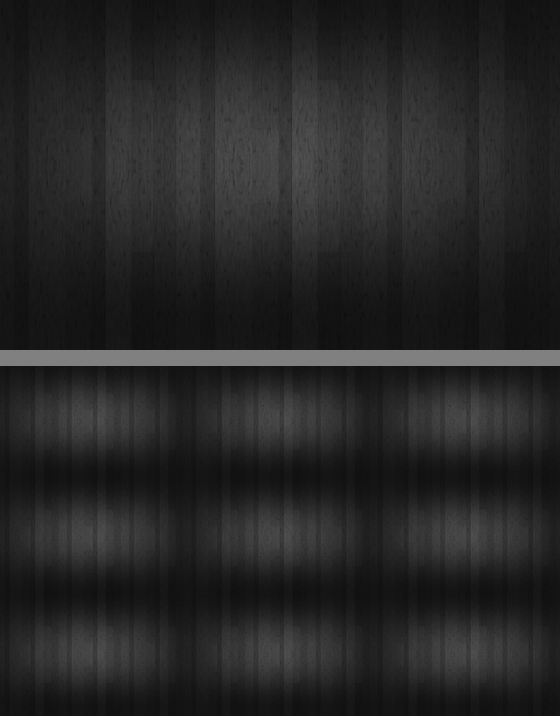
Top: one tile. Bottom: repeated 3 by 3.
Reproduce this texture procedurally as a Shadertoy shader.

```glsl
#define REPEATS 3.0
#define PHASE 0.561
#define MIRROR_Y 0.525
#define LIGHT_Y 0.555
#define SHADE 0.080
#define GLOW 0.272
#define SEAM_WIDTH 0.005
#define SEAM_DEPTH 0.08
#define FIBRE 0.13
#define PORES 0.16
#define FIGURE 0.05
#define KNOT 0.15

const float TAU = 6.2831853;
const int PLANKS = 8;

// Per plank: left edge, outer tone, inner tone, joint distance from the mirror line
const vec4 planks[PLANKS] = vec4[PLANKS](
    vec4(0.000, 0.99, 1.02, 0.150),
    vec4(0.136, 0.87, 0.87, 1.000),
    vec4(0.211, 1.05, 1.05, 1.000),
    vec4(0.412, 0.95, 1.01, 0.104),
    vec4(0.553, 0.87, 0.87, 1.000),
    vec4(0.623, 1.09, 1.09, 1.000),
    vec4(0.763, 0.86, 0.97, 0.246),
    vec4(0.882, 0.91, 0.91, 1.000));

vec2 gradientAt(vec2 cell) {
    float angle = TAU * fract(sin(dot(cell, vec2(127.1, 311.7))) * 4375.85);
    return vec2(cos(angle), sin(angle));
}

float gradientNoise(vec2 p) {
    vec2 i = floor(p), f = p - i;
    vec2 u = f * f * f * (f * (f * 6.0 - 15.0) + 10.0);
    vec2 e = vec2(1.0, 0.0);
    float low = mix(dot(gradientAt(i), f), dot(gradientAt(i + e.xy), f - e.xy), u.x);
    float high = mix(dot(gradientAt(i + e.yx), f - e.yx), dot(gradientAt(i + e.xx), f - e.xx), u.x);
    return mix(low, high, u.y);
}

// Fine fibres, sparse dark pores and, on some planks, an eye-shaped knot
float woodGrain(float x, float y, int id, float knotX) {
    vec2 seed = vec2(17.0, 31.0) * float(id + 1);
    float warp = gradientNoise(vec2(x * 14.0, y * 9.0) + seed);
    float bentX = x + 0.012 * warp;
    float fibre = gradientNoise(vec2(bentX * 84.0, y * 26.0) + seed)
                + 0.7 * gradientNoise(vec2(bentX * 80.0, y * 110.0) + seed.yx);
    float pore = smoothstep(0.22, 0.45, gradientNoise(vec2(bentX * 62.0, y * 34.0) + seed.yx));
    float figure = gradientNoise(vec2(x * 26.0 + warp * 2.0, y * 7.0) + seed.yx);

    // Narrow dark rings that fade away from the eye
    float r = length(vec2((x - knotX) / 0.024, y / 0.055));
    float ring = pow(0.5 + 0.5 * sin(r * 7.5 + warp * 3.0), 3.0) * exp(-0.5 * r);
    float hasKnot = id % 5 == 2 ? 1.0 : 0.0;
    return FIBRE * fibre + FIGURE * figure - PORES * pore - KNOT * hasKnot * ring;
}

// Soft pool of light that wraps on both axes
float lighting(vec2 uv) {
    vec2 wave = 0.5 + 0.5 * cos(TAU * (uv - vec2(0.5, LIGHT_Y)));
    return mix(SHADE, GLOW, wave.y * mix(0.27, 1.0, pow(wave.x, 0.62)));
}

void mainImage(out vec4 fragColor, in vec2 fragCoord) {
    vec2 uv = fragCoord / iResolution.xy;
    float x = fract((uv.x - 0.5) * REPEATS + PHASE);
    // Mirrored height, so the grain meets itself at the top and bottom
    float y = abs(fract(uv.y - MIRROR_Y + 0.5) - 0.5);
    vec2 px = vec2(REPEATS, 1.0) / iResolution.xy;
    float seamWidth = max(SEAM_WIDTH, px.x);

    // Plank tones, butt joints and the seams between planks
    float tone = planks[PLANKS - 1].y;
    float seam = 0.0;
    int id = 0;
    for (int i = 0; i < PLANKS; i++) {
        vec4 plank = planks[i];
        float inner = 1.0 - smoothstep(-0.5 * px.y, 0.5 * px.y, y - plank.w);
        float plankTone = mix(plank.y, plank.z, inner);
        tone = mix(tone, plankTone, smoothstep(0.0, px.x, x - plank.x));
        float edge = abs(fract(x - plank.x + 0.5) - 0.5);
        seam = max(seam, 1.0 - smoothstep(0.0, seamWidth, edge));
        if (x >= plank.x) id = i;
    }

    float right = id + 1 < PLANKS ? planks[(id + 1) % PLANKS].x : 1.0;
    float knotX = mix(planks[id].x, right, 0.7);
    float grain = woodGrain(x, y, id, knotX);

    float grey = lighting(uv) * tone * (1.0 + grain) * (1.0 - SEAM_DEPTH * seam);
    fragColor = vec4(vec3(grey), 1.0);
}
```
